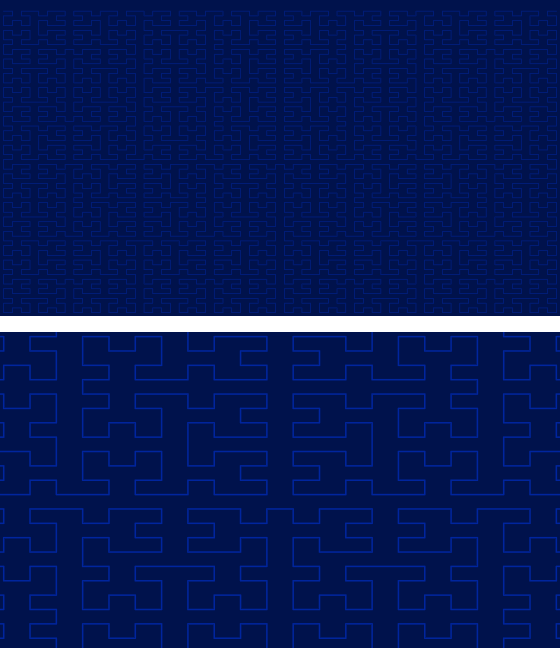
Top, the full canvas; bottom, a detail of the centre.
Reproduce this pattern procedurally as a Shadertoy shader.

```glsl
const int   GRID       = 64;                      // cells per side, a power of two
const vec2  FIRST_CELL = vec2(0.0066, 0.0352);    // top-left cell centre, from the top-left corner
const vec2  CELL_STEP  = vec2(0.015664, 0.01515); // spacing as fractions of the canvas
const float LINE_WIDTH = 0.0016;                  // fraction of the canvas height
const vec3  BACKGROUND = vec3(0.0, 0.07, 0.30);
const vec3  LINE_COLOR = vec3(0.0, 0.145, 0.62);

// Position of a cell along the Hilbert curve, from top left to top right
int hilbertIndex(ivec2 cell) {
    int index = 0;
    for (int s = GRID / 2; s > 0; s /= 2) {
        int right = (cell.x & s) > 0 ? 1 : 0;
        int low   = (cell.y & s) > 0 ? 1 : 0;
        index += s * s * ((3 * right) ^ low);
        cell &= s - 1;
        if (low == 0) {
            if (right == 1) cell = ivec2(s - 1) - cell;
            cell = cell.yx;
        }
    }
    return index;
}

float segmentDistance(vec2 p, vec2 end) {
    float t = clamp(dot(p, end) / dot(end, end), 0.0, 1.0);
    return length(p - end * t);
}

// Share of a pixel covered by the line, also when thinner than the pixel
float lineCoverage(float dist, float pixel) {
    float halfWidth = 0.5 * LINE_WIDTH;
    float outer = clamp(dist + 0.5 * pixel, -halfWidth, halfWidth);
    float inner = clamp(dist - 0.5 * pixel, -halfWidth, halfWidth);
    return (outer - inner) / pixel;
}

void mainImage(out vec4 fragColor, in vec2 fragCoord) {
    vec2 uv = fragCoord / iResolution.xy;
    uv.y = 1.0 - uv.y;

    // Nearest cell and the offset from its centre, in canvas heights
    vec2 gridPos = (uv - FIRST_CELL) / CELL_STEP;
    vec2 nearest = clamp(floor(gridPos + 0.5), 0.0, float(GRID - 1));
    vec2 cellSize = CELL_STEP * vec2(iResolution.x / iResolution.y, 1.0);
    vec2 offset = (gridPos - nearest) * cellSize;

    // Join the cell to its predecessor and successor on the curve
    ivec2 cell = ivec2(nearest);
    int index = hilbertIndex(cell);
    float dist = 1.0;
    ivec2 dir = ivec2(1, 0);
    for (int i = 0; i < 4; i++) {
        ivec2 next = cell + dir;
        bool inside = all(greaterThanEqual(next, ivec2(0))) && all(lessThan(next, ivec2(GRID)));
        if (inside && abs(hilbertIndex(next) - index) == 1)
            dist = min(dist, segmentDistance(offset, vec2(dir) * cellSize));
        dir = ivec2(-dir.y, dir.x);
    }

    float coverage = lineCoverage(dist, 1.0 / iResolution.y);
    fragColor = vec4(mix(BACKGROUND, LINE_COLOR, coverage), 1.0);
}
```
